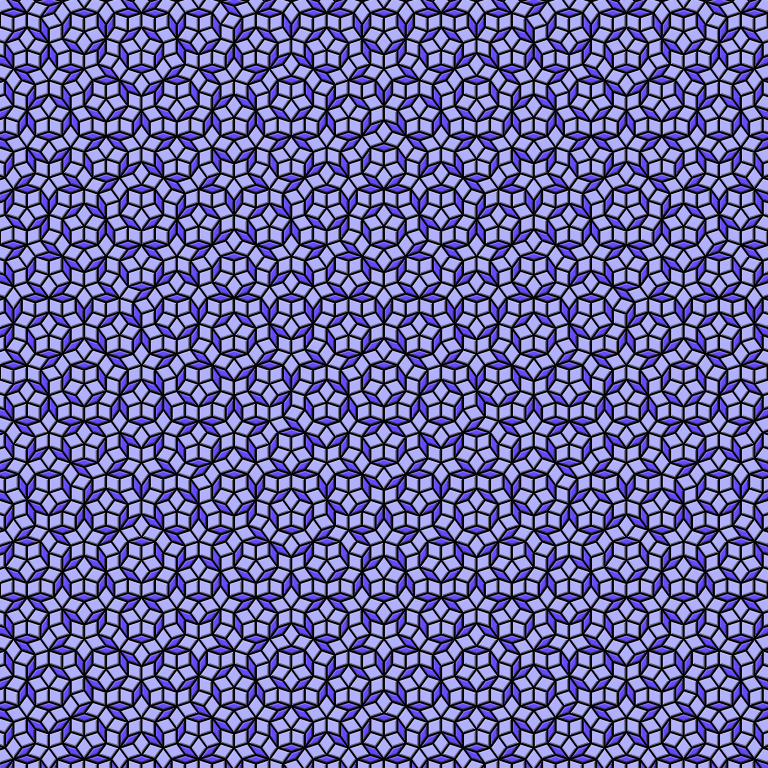
Give the GLSL for this pattern, as a Shadertoy shader.

```glsl
// Penrose tiling of thick and thin rhombs with black joints and bevelled rims.
// A large golden triangle is subdivided around the current point; the last
// triangle is half a rhomb, whose edge distances give the joint and the bevel.

#define EDGE 0.0185        // rhomb edge, as a fraction of canvas height
#define LEVELS 13          // subdivisions, enough to cover the canvas
#define JOINT 0.067        // half width of the joint, in edges
#define BEVEL 0.085        // width of the bevel, in edges
#define LIGHT_ANGLE 2.05   // direction towards the light, in radians
#define THICK_COLOR vec3(0.695, 0.69, 0.99)
#define THIN_COLOR vec3(0.39, 0.29, 0.99)
#define JOINT_COLOR vec3(0.01, 0.01, 0.02)
#define HIGHLIGHT 0.27     // blend towards white on lit rims
#define SHADOW 0.46        // darkening of unlit rims

const float PHI = 1.6180339887;

// True when p and q lie on the same side of the line through a and b
bool sameSide(vec2 p, vec2 q, vec2 a, vec2 b) {
    vec2 n = vec2(a.y - b.y, b.x - a.x);
    return dot(p - a, n) * dot(q - a, n) > 0.0;
}

// One subdivision step: replaces triangle a, b, c by the child containing p.
// The apex is a; the base bc is the diagonal of the rhomb.
void subdivide(vec2 p, inout vec2 a, inout vec2 b, inout vec2 c, inout bool thin) {
    vec2 oldA = a, oldB = b, oldC = c;
    if (thin) {
        vec2 cut = mix(oldA, oldB, 1.0 / PHI);
        thin = sameSide(p, oldB, oldC, cut);
        a = thin ? oldC : cut;
        b = thin ? cut : oldC;
        c = thin ? oldB : oldA;
    } else {
        vec2 onLeg = mix(oldB, oldA, 1.0 / PHI);
        vec2 onBase = mix(oldB, oldC, 1.0 / PHI);
        a = onBase;
        b = oldC;
        c = oldA;
        if (!sameSide(p, oldC, onBase, oldA)) {
            thin = !sameSide(p, oldB, onLeg, onBase);
            a = thin ? onBase : onLeg;
            b = thin ? onLeg : onBase;
            c = thin ? oldA : oldB;
        }
    }
}

// Outward normal (xy) and inner distance (z) of the nearer edge parallel to ab
vec3 edgePair(vec2 p, vec2 a, vec2 b, vec2 center) {
    vec2 along = normalize(b - a);
    vec2 normal = vec2(-along.y, along.x);
    float offset = dot(p - center, normal);
    float halfHeight = abs(dot(a - center, normal));
    return vec3(offset < 0.0 ? -normal : normal, halfHeight - abs(offset));
}

// Colour from the edge distance, the rim's slope to the light and the pixel size
vec3 shadeTile(vec3 edge, bool thin, float pixel) {
    vec3 face = thin ? THIN_COLOR : THICK_COLOR;
    float slope = dot(edge.xy, vec2(cos(LIGHT_ANGLE), sin(LIGHT_ANGLE)));

    vec3 lit = mix(face, vec3(0.92), HIGHLIGHT * smoothstep(0.0, 0.8, slope));
    float gray = dot(face, vec3(0.3, 0.5, 0.2));
    vec3 dull = mix(face, vec3(gray), 0.5) * (1.0 - SHADOW);
    vec3 rim = mix(lit, dull, smoothstep(0.0, 0.5, -slope));

    float soft = 0.6 * pixel;
    float inner = JOINT + BEVEL;
    vec3 color = mix(rim, face, smoothstep(inner - soft, inner + soft, edge.z));
    return mix(JOINT_COLOR, color, smoothstep(JOINT - soft, JOINT + soft, edge.z));
}

void mainImage(out vec4 fragColor, in vec2 fragCoord) {
    vec2 p = (fragCoord - 0.5 * iResolution.xy) / iResolution.y;

    // Starting triangle, its incircle centred on the canvas
    float leg = EDGE * pow(PHI, float(LEVELS));
    float cos18 = cos(radians(18.0)), sin18 = sin(radians(18.0));
    float inradius = leg * cos18 * sin18 / (1.0 + sin18);
    vec2 a = vec2(leg * cos18 - inradius, 0.0);
    vec2 b = vec2(-inradius, leg * sin18);
    vec2 c = vec2(-inradius, -leg * sin18);
    bool thin = true;
    for (int i = 0; i < LEVELS; i++) subdivide(p, a, b, c, thin);

    // Nearest of the four edges of the whole rhomb
    vec2 center = 0.5 * (b + c);
    vec3 first = edgePair(p, a, b, center);
    vec3 second = edgePair(p, a, c, center);
    vec3 edge = first.z < second.z ? first : second;
    edge.z /= EDGE;

    float pixel = 1.0 / (iResolution.y * EDGE);
    fragColor = vec4(shadeTile(edge, thin, pixel), 1.0);
}
```
